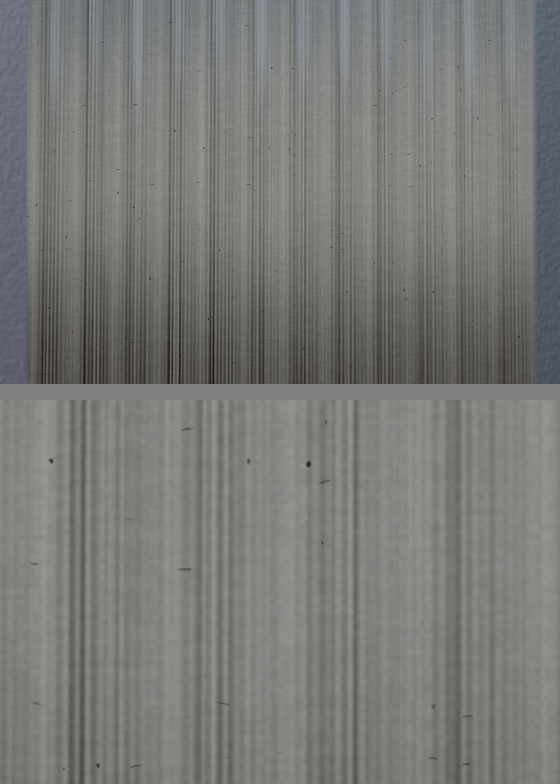
Top: the whole. Bottom: its middle third, enlarged.
Give the GLSL for this texture, as a Shadertoy shader.

```glsl
// Weathered fluted clear plastic sheet, finely ribbed, in front of a bluish plaster wall.

const float FLUTE_PITCH = 0.0745;
const float FLUTE_START = 0.150;
const float RIB_COUNT = 148.0;
const vec2 SHEET_EDGES = vec2(0.048, 0.954);

float hash(vec2 p) {
    vec3 q = fract(vec3(p.xyx) * 0.1031);
    q += dot(q, q.yzx + 33.33);
    return fract((q.x + q.y) * q.z);
}

float noise(vec2 p) {
    vec2 i = floor(p), f = fract(p);
    f = f * f * (3.0 - 2.0 * f);
    float low = mix(hash(i), hash(i + vec2(1, 0)), f.x);
    float high = mix(hash(i + vec2(0, 1)), hash(i + vec2(1, 1)), f.x);
    return mix(low, high, f.y);
}

float fbm(vec2 p) {
    float sum = 0.0, gain = 0.5;
    for (int i = 0; i < 4; i++) {
        sum += gain * noise(p);
        p = p * 2.03 + 17.0;
        gain *= 0.5;
    }
    return sum;
}

// Soft band around a centre line
float band(float x, float centre, float halfWidth) {
    return 1.0 - smoothstep(0.2 * halfWidth, halfWidth, abs(x - centre));
}

// Sparse ragged marks, one candidate per grid cell
float marks(vec2 p, float cells, vec2 radius, float chance, float seed) {
    vec2 cell = floor(p * cells);
    vec2 offset = vec2(hash(cell + seed), hash(cell + seed + 41.0));
    vec2 d = (fract(p * cells) - mix(vec2(0.3), vec2(0.7), offset)) / cells;
    d.y += d.x * 0.5 * (offset.y - 0.5);
    float size = mix(0.5, 1.2, hash(cell + seed + 83.0));
    float present = step(hash(cell + seed + 127.0), chance);
    float ragged = 0.6 * (noise(p * 420.0) - 0.5);
    return present * size * (1.0 - smoothstep(0.3, 1.2, length(d / (radius * size)) + ragged));
}

vec3 wall(vec2 p, vec2 uv) {
    vec3 tint = mix(vec3(0.41, 0.42, 0.475), vec3(0.34, 0.37, 0.42), uv.x);
    float pits = fbm(p * 95.0) - fbm(p * 95.0 + vec2(0.5, -0.5));
    return tint * mix(0.88, 1.07, uv.y) + 0.09 * pits;
}

// Body brightness: dim at the foot, brightest above the middle
float bodyLight(vec2 uv) {
    float rise = mix(0.385, 0.525, smoothstep(-0.05, 0.55, uv.y));
    float corner = smoothstep(0.25, 0.8, length(uv - vec2(0.58, 0.60)));
    return rise - 0.06 * corner - 0.02 * smoothstep(0.75, 1.0, uv.y);
}

// Signed relief of the fine vertical ribs inside one flute
float ribs(float x, float t, vec2 uv, float seed) {
    float ribX = x * RIB_COUNT + 0.5 * noise(vec2(x * 40.0, 2.0));
    float wave = 0.5 + 0.5 * cos(6.2832 * ribX);
    float weight = mix(0.5, 1.0, hash(vec2(floor(ribX + 0.5), 3.0)));
    float hair = noise(vec2(x * 400.0, uv.y * 1.5)) - 0.5;
    float foot = 1.0 - smoothstep(0.0, 0.6, uv.y);
    float reach = mix(0.65, 1.0, foot);
    float cluster = smoothstep(-0.02, 0.10, t) * (1.0 - smoothstep(0.2, reach, t));
    cluster = max(cluster, 0.18 + 0.15 * foot);
    float strength = mix(0.6, 1.1, seed) * mix(1.2, 0.75, uv.x) * mix(0.75, 1.2, foot);
    float dark = cluster * strength * (0.21 * wave * weight - 0.015 + 0.08 * hair);
    dark += 0.09 * band(t, 0.05, 0.06) * strength;
    return dark + 0.035 * hair;
}

// Pale soft reflections that taper downwards from the top edge
float reflection(float t, float y, float seed) {
    float start = mix(0.60, 0.74, seed);
    float taper = smoothstep(start, 0.92, y);
    float blade = band(t, 0.25, 0.06 + 0.14 * taper) * smoothstep(start, start + 0.25, y);
    float glint = band(t, 0.10, 0.04) * smoothstep(0.8, 1.0, y);
    return blade * mix(0.3, 0.6, fract(seed * 7.3)) + 0.5 * glint * seed;
}

vec3 sheet(vec2 p, vec2 uv) {
    float x = uv.x + 0.016 * (uv.y - 0.5) * (uv.x - 0.6);
    float flute = (x - FLUTE_START) / FLUTE_PITCH;
    float t = fract(flute);
    float seed = hash(vec2(floor(flute), 11.0));

    float light = bodyLight(uv) - ribs(x, t, uv, seed);
    light += 0.025 * band(t, 0.80, 0.14) - 0.02 * band(t, 0.94, 0.06);
    light += 0.018 * (noise(vec2(p.x * 30.0, p.y * 190.0)) - 0.5);
    light += 0.03 * (noise(p * 230.0) - 0.5) + 0.03 * (fbm(p * vec2(14.0, 5.0)) - 0.47);

    // Warm shadows, neutral lights, cool top, yellowed seams
    vec3 color = vec3(light) + mix(vec3(0.012, 0.0, -0.012), vec3(0.0, 0.002, -0.009),
                                   smoothstep(0.2, 0.5, light));
    color += vec3(-0.012, 0.0, 0.018) * smoothstep(0.7, 1.0, uv.y);
    color += vec3(0.018, 0.01, -0.01) * band(t, 0.86, 0.07) * noise(vec2(flute, uv.y * 6.0));
    color = mix(color, vec3(0.60, 0.63, 0.68), reflection(t, uv.y, seed));

    // Scratches, grime and rust
    color *= 1.0 - 0.28 * marks(p, 24.0, vec2(0.0065, 0.0014), 0.15, 5.0);
    color *= 1.0 - 0.5 * marks(p, 27.0, vec2(0.0021, 0.0025), 0.05, 29.0);
    return mix(color, vec3(0.25, 0.15, 0.08), 0.6 * marks(p, 19.0, vec2(0.0022, 0.0034), 0.03, 61.0));
}

void mainImage(out vec4 fragColor, in vec2 fragCoord) {
    vec2 uv = fragCoord / iResolution.xy;
    vec2 p = fragCoord / iResolution.y;
    float covered = smoothstep(-0.003, 0.003, uv.x - SHEET_EDGES.x)
                  * smoothstep(-0.008, 0.008, SHEET_EDGES.y - uv.x);
    fragColor = vec4(clamp(mix(wall(p, uv), sheet(p, uv), covered), 0.0, 1.0), 1.0);
}
```
